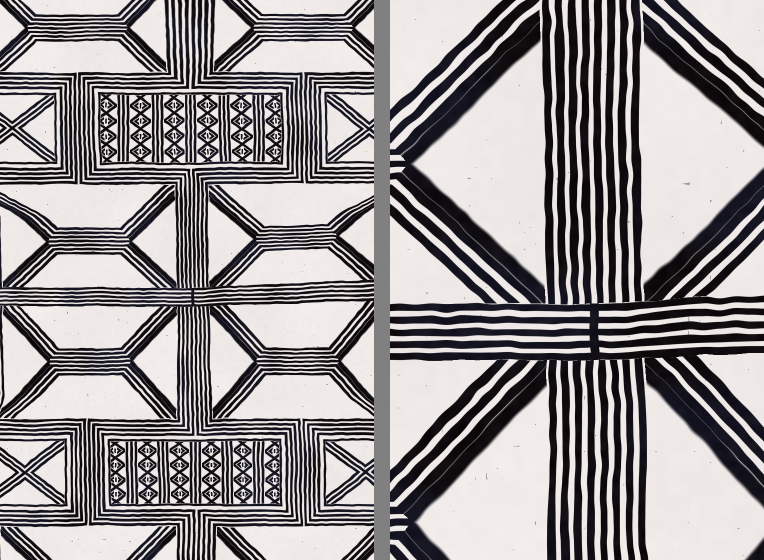
Left, the full canvas; right, a detail of the centre.
A Shadertoy shader for this pattern:

```glsl
// Hand-inked lattice of striped bands, forked hexagons, hatched boxes and crossed boxes.

// All lengths are in units of 1/768 of the canvas height, y pointing down.
const float UNITS = 768.0;
const vec3 PAPER = vec3(0.945, 0.925, 0.915);
const vec3 INK = vec3(0.035, 0.02, 0.03);
const vec3 BLUE_INK = vec3(0.06, 0.06, 0.11);
const float RING = 25.0;          // width of the band around each box
const float RING_STEP = 6.25;     // spacing of its lines
const float DUTY = 0.29;          // half width of a line, as part of its spacing
const float SPINE = 19.0;         // half height of the hexagon's spine
const float ARM = 24.0;           // width of the hexagon's arms
const float ARM_LINES = 3.4;
const float APEX = 85.0;          // fork apex to middle of the vertical band
const float DIVIDER_Y = 407.5;
const float DIVIDER_HALF = 13.0;
const vec2 BOX_Y = vec2(176.0, 648.0);
const vec2 BOX_HALF = vec2(53.0, 49.5);
const vec4 HEX_Y = vec4(38.0, 331.0, 496.0, 790.0);
const vec4 HEX_HALF = vec4(59.0, 68.0, 76.0, 68.0);
const float WOBBLE = 2.2;

float hash(vec2 p) {
    p = fract(p * vec2(0.1031, 0.1137));
    p += dot(p, p.yx + 33.33);
    return fract((p.x + p.y) * p.x * 7.31 + p.y * 91.7);
}

float noise(vec2 p) {
    vec2 i = floor(p), f = fract(p);
    f *= f * (3.0 - 2.0 * f);
    return mix(mix(hash(i), hash(i + vec2(1, 0)), f.x),
               mix(hash(i + vec2(0, 1)), hash(i + 1.0), f.x), f.y);
}

float stroke(float dist, float halfWidth, float aa) {
    return 1.0 - smoothstep(halfWidth - aa, halfWidth + aa, abs(dist));
}

// Repeated strokes centred on whole multiples of the spacing.
float lines(float d, float spacing, float duty, float aa) {
    float x = d / spacing;
    return stroke(x - round(x), duty, aa / spacing);
}

// Alternating line columns and stacked double chevrons.
float hatchedBox(vec2 p, vec2 size, float aa) {
    float column = size.x / 2.8;
    float toStripe = abs(p.x - column * round(p.x / column));
    if (toStripe < 9.0) return lines(toStripe, 6.0, DUTY, aa);
    float g = column * 0.5 - toStripe;
    float pitch = size.y * 0.4;
    float m = abs(p.y - pitch * round(p.y / pitch));
    float chevron = m - g * 0.75;
    float ink = max(stroke(chevron * 0.8, 1.7, aa), stroke((chevron - 5.0) * 0.8, 1.3, aa) * step(2.5, g));
    return max(ink, stroke(g, 1.0, aa) * step(7.0, m));
}

// A triple-line cross in each half of the box.
float crossedBox(vec2 p, vec2 size, float aa) {
    vec2 halfSize = vec2(size.x * 0.5, size.y) - vec2(3.0, 5.0);
    vec2 e = abs(vec2(abs(p.x) - size.x * 0.5, p.y));
    float d = abs(e.y * halfSize.x - e.x * halfSize.y) / length(halfSize);
    return d < 8.5 ? lines(d, 6.0, DUTY, aa) : 0.0;
}

// Horizontal spine forking into diagonal arms, heavy on the inner edge.
float forkedHexagon(vec2 p, float apex, float slope, float duty, float aa) {
    vec2 q = abs(p);
    float arm = (q.y - (q.x - apex) * slope) * inversesqrt(1.0 + slope * slope) / ARM;
    float spine = q.y / SPINE;
    float c = min(arm, spine) * ARM_LINES;
    float inside = smoothstep(-0.15, 0.15, c + 0.2) * step(c, ARM_LINES);
    float heavy = arm < spine ? 1.0 - smoothstep(0.6, 0.8, c) : 0.0;
    return inside * max(lines(c, 1.0, duty, aa / 6.0), heavy);
}

float pattern(vec2 p, float aa) {
    // Uneven hand: wavering lines, a tilt on the right, changing repeat widths.
    p += WOBBLE * (vec2(noise(p / 45.0), noise(p / 45.0 + 70.0)) - 0.5);
    p += 1.1 * (vec2(noise(p / 7.0 + 20.0), noise(p / 7.0 + 90.0)) - 0.5);
    float bump = (p.y - 365.0) / 75.0;
    p.y += 0.05 * max(p.x - 263.0, 0.0) * exp(-bump * bump);
    float duty = DUTY + 0.10 * (noise(p / 25.0 + 40.0) - 0.5);
    float period = 284.0 + 26.0 * (1.0 - smoothstep(255.0, 300.0, p.y)) + 11.0 * smoothstep(540.0, 580.0, p.y);
    float bandHalf = 23.0 + 13.0 * (1.0 - smoothstep(0.0, 270.0, p.y)) + 5.0 * smoothstep(420.0, 768.0, p.y);
    float x = p.x - 260.0 - p.y * 0.012;
    float cell = round(x / period);
    float u = x - cell * period;

    // Horizontal divider with a seam at each vertical band.
    float divider = p.y - DIVIDER_Y;
    if (abs(divider) < DIVIDER_HALF)
        return max(lines(divider, 5.6, duty, aa), stroke(u, 2.0, aa));

    // Boxes, and the concentric band that turns into the vertical band.
    bool lower = p.y > DIVIDER_Y;
    vec2 size = vec2(period * 0.5 - RING, lower ? BOX_HALF.y : BOX_HALF.x);
    vec2 b = vec2(u, p.y - (lower ? BOX_Y.y : BOX_Y.x));
    float box = max(abs(b.x) - size.x, abs(b.y) - size.y);
    if (box < 0.0) {
        if (box > -7.0) return stroke(box + 5.0, 1.5, aa);
        return mod(cell, 2.0) < 0.5 ? hatchedBox(b, size, aa) : crossedBox(b, size, aa);
    }
    float band = min(box, abs(u) * RING / bandHalf);
    if (band < RING) return lines(band - RING_STEP * 0.5, RING_STEP, duty, aa);

    // Hexagon row between the bands.
    int row = lower ? (p.y > BOX_Y.y ? 3 : 2) : (p.y > BOX_Y.x ? 1 : 0);
    vec2 h = vec2(period * 0.5 - abs(u), p.y - HEX_Y[row]);
    float slope = (HEX_HALF[row] - 10.0) / (APEX - bandHalf);
    return forkedHexagon(h, period * 0.5 - APEX, slope, duty, aa);
}

void mainImage(out vec4 fragColor, in vec2 fragCoord) {
    float px = UNITS / iResolution.y;
    vec2 p = vec2(fragCoord.x, iResolution.y - fragCoord.y) * px;
    float ink = 0.0;
    for (int i = 0; i < 4; i++) {
        vec2 offset = vec2(i & 1, i >> 1) * 0.5 - 0.25;
        ink += 0.25 * pattern(p + offset * px, px * 0.4);
    }
    // Mottled cloth, faint specks and worn bluish ink.
    float mottle = noise(p / 60.0) * 0.6 + noise(p / 5.0) * 0.4;
    vec3 paper = PAPER * (1.015 - 0.04 * mottle) - 0.35 * smoothstep(0.96, 1.0, noise(p / 2.5 + 11.0));
    vec3 dye = mix(INK, BLUE_INK, smoothstep(0.4, 0.8, noise(p / 50.0 + 5.0)));
    dye += 0.04 * noise(p / 4.0 + 31.0);
    fragColor = vec4(mix(paper, dye, ink), 1.0);
}
```
